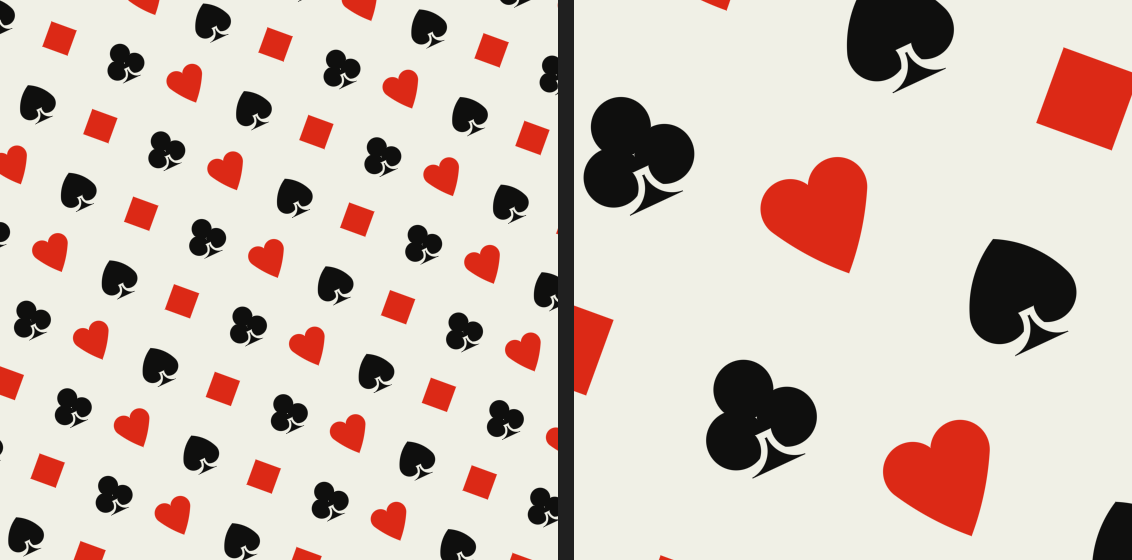
Left, the full canvas; right, a detail of the centre.
A Shadertoy shader for this pattern:

```glsl
const float HALF_PITCH = 0.0863;   // half the diagonal of a grid cell, in canvas heights
const float TILT = 0.4363;         // 25 degrees
const vec2 ANCHOR = vec2(0.1397, 0.1078);

const vec3 PAPER = vec3(0.941, 0.941, 0.902);
const vec3 RED = vec3(0.863, 0.161, 0.086);
const vec3 BLACK = vec3(0.059, 0.059, 0.055);

float circle(vec2 p, vec2 center, float radius) {
    return length(p - center) - radius;
}

float diamond(vec2 p, float halfDiagonal) {
    return (abs(p.x) + abs(p.y) - halfDiagonal) * 0.7071;
}

// Two round lobes, joined to a tip below by arcs tangent to each lobe.
float heart(vec2 p, vec2 lobe, float radius, float tipDepth, float slant) {
    p.x = abs(p.x);
    vec2 inward = vec2(-cos(slant), sin(slant));
    vec2 fromTip = lobe + vec2(0.0, tipDepth);
    float reach = (dot(fromTip, fromTip) - radius * radius)
                / (2.0 * (radius - dot(fromTip, inward)));
    float side = circle(p, lobe + reach * inward, reach + radius);
    float below = dot(p - lobe, vec2(sin(slant), cos(slant)));
    return min(circle(p, lobe, radius), max(side, below));
}

// Flared foot with concave sides.
float foot(vec2 p) {
    p.x = abs(p.x);
    float flare = -circle(p, vec2(0.22, -0.18), 0.212);
    float span = max(p.y + 0.18, -0.397 - p.y);
    return max(max(flare, span), p.x - 0.20);
}

// Adds the foot to a body, leaving a thin gap between them.
float addFoot(float body, vec2 p, float gap) {
    float base = foot(p);
    return min(max(body, gap - base), base);
}

float spade(vec2 p) {
    float body = heart(vec2(p.x, -p.y), vec2(0.18, 0.09), 0.205, 0.40, 0.36);
    return addFoot(body, p, 0.045);
}

float club(vec2 p) {
    float leaves = min(circle(p, vec2(0.0, 0.185), 0.207),
                       circle(vec2(abs(p.x), p.y), vec2(0.193, -0.11), 0.207));
    return addFoot(leaves, p, 0.045);
}

// Suits follow each other along a row: diamond, club, heart, spade.
float suitDistance(vec2 p, float suit) {
    if (suit < 0.5) return diamond(p, 0.392);
    if (suit < 1.5) return club(p);
    if (suit < 2.5) return heart(p, vec2(0.18, 0.18), 0.205, 0.395, 0.50);
    return spade(p);
}

vec2 rotate(vec2 p, float angle) {
    float c = cos(angle), s = sin(angle);
    return vec2(c * p.x - s * p.y, s * p.x + c * p.y);
}

void mainImage(out vec4 fragColor, in vec2 fragCoord) {
    vec2 uv = (fragCoord - 0.5 * iResolution.xy) / iResolution.y;
    vec2 p = rotate(uv - ANCHOR, -TILT) / HALF_PITCH;

    // Square grid standing on its corner relative to the upright suits
    vec2 grid = 0.5 * vec2(p.x - p.y, -p.x - p.y);
    vec2 cell = floor(grid + 0.5);
    vec2 f = grid - cell;
    vec2 local = vec2(f.x - f.y, -f.x - f.y);

    float suit = mod(cell.x - cell.y, 4.0);
    vec3 ink = mod(suit, 2.0) < 0.5 ? RED : BLACK;

    float pixel = 1.0 / (iResolution.y * HALF_PITCH);
    float d = suitDistance(local, suit);
    float coverage = 1.0 - smoothstep(-0.75 * pixel, 0.75 * pixel, d);
    fragColor = vec4(mix(PAPER, ink, coverage), 1.0);
}
```
